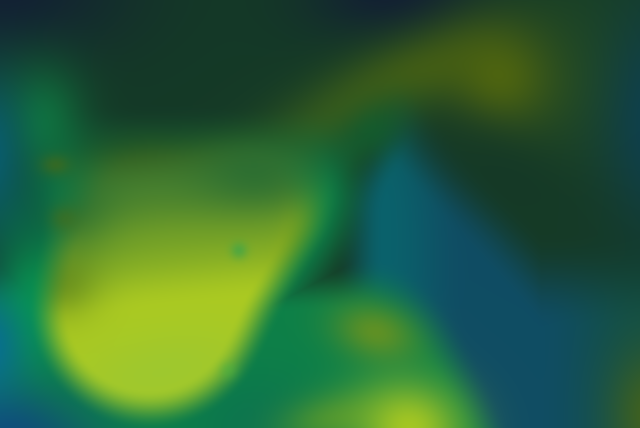
Reproduce this background procedurally as a WebGL 1 fragment shader.

```glsl
precision highp float;
// Soft blurred backdrop: lime pool, olive ridge and deep blue hollow over dark green.

uniform vec2 u_resolution;

// Gaussian spot with 1/e radii, turned by an angle
float glow(vec2 p, vec2 center, vec2 radii, float angle) {
  vec2 d = p - center;
  float c = cos(angle), s = sin(angle);
  vec2 q = vec2(c * d.x + s * d.y, c * d.y - s * d.x) / radii;
  return exp(-dot(q, q));
}

float segmentDistance(vec2 p, vec2 a, vec2 b) {
  vec2 ab = b - a;
  return length(p - a - ab * clamp(dot(p - a, ab) / dot(ab, ab), 0.0, 1.0));
}

float smoothMin(float a, float b, float k) {
  float h = max(k - abs(a - b), 0.0) / k;
  return min(a, b) - h * h * k * 0.25;
}

// Rounded pool, leaning to the upper right
float poolDistance(vec2 p) {
  float lean = segmentDistance(p, vec2(0.35, 0.28), vec2(0.53, 0.57));
  float upright = segmentDistance(p, vec2(0.35, 0.28), vec2(0.37, 0.55));
  return smoothMin(lean, upright, 0.06) - 0.245;
}

void main() {
  vec2 p = gl_FragCoord.xy / u_resolution * vec2(1.5, 1.0);
  vec3 green = vec3(0.05, 0.50, 0.28);
  vec3 olive = vec3(0.33, 0.41, 0.05);
  vec3 lime = vec3(0.67, 0.79, 0.13);
  vec3 navy = vec3(0.07, 0.12, 0.20);

  // Dark ground and navy top corners
  vec3 color = vec3(0.08, 0.225, 0.15);
  color = mix(color, navy, 0.95 * glow(p, vec2(0.0, 1.02), vec2(0.3, 0.16), 0.0));
  color = mix(color, navy, 0.95 * glow(p, vec2(0.92, 1.02), vec2(0.2, 0.1), 0.1));
  color = mix(color, vec3(0.13, 0.29, 0.14), 0.7 * glow(p, vec2(1.36, 0.82), vec2(0.18, 0.25), 0.0));
  color = mix(color, vec3(0.05, 0.25, 0.32), 0.9 * glow(p, vec2(1.54, 0.72), vec2(0.13, 0.26), 0.0));

  // Olive ridge with its tail
  color = mix(color, vec3(0.20, 0.36, 0.12), 0.85 * glow(p, vec2(0.78, 0.72), vec2(0.27, 0.09), 0.5));
  color = mix(color, olive, 0.6 * glow(p, vec2(0.98, 0.83), vec2(0.2, 0.08), 0.35));
  color = mix(color, olive, 0.85 * glow(p, vec2(1.17, 0.82), vec2(0.13, 0.12), -0.3));

  // Blue hollow below a falling shadow line
  float shadowLine = max(0.37, 0.72 - 1.1 * (p.x - 0.95));
  float hollow = smoothstep(0.78, 0.9, p.x - 0.12 * smoothstep(0.5, 0.8, p.y))
    * (1.0 - smoothstep(-0.14, 0.09, p.y - shadowLine));
  vec3 blue = mix(vec3(0.04, 0.38, 0.42), vec3(0.06, 0.30, 0.39), smoothstep(0.9, 1.1, p.x));
  blue = mix(blue, vec3(0.07, 0.31, 0.28), smoothstep(1.25, 1.5, p.x));
  color = mix(color, blue, hollow);
  color = mix(color, vec3(0.08, 0.22, 0.15), 0.75 * glow(p, vec2(1.2, 0.59), vec2(0.23, 0.09), -0.5));
  color = mix(color, olive, 0.7 * glow(p, vec2(1.53, 0.03), vec2(0.1, 0.15), 0.0));

  // Green rim of the pool and the dome at the bottom
  float pool = poolDistance(p);
  float slope = max(p.x - 0.85, 0.0);
  float dome = (p.y - 0.33 + 4.0 * slope * slope) / (1.0 + 4.0 * slope);
  float rim = (1.0 - smoothstep(-0.02, 0.11, pool)) * (1.0 - smoothstep(0.52, 0.76, p.y));
  color = mix(color, vec3(0.06, 0.37, 0.19), 0.75 * glow(p, vec2(0.87, 0.69), vec2(0.1, 0.06), 0.7));
  color = mix(color, green, max(rim, 1.0 - smoothstep(-0.06, 0.06, dome)));
  color = mix(color, vec3(0.04, 0.42, 0.33), 0.6 * glow(p, vec2(0.62, 0.0), vec2(0.16, 0.12), 0.0));

  // Left margin: green haze, teal and blue
  color = mix(color, vec3(0.06, 0.46, 0.25), 0.9 * glow(p, vec2(0.1, 0.71), vec2(0.1, 0.14), 0.0));
  color = mix(color, vec3(0.05, 0.36, 0.25), 0.8 * glow(p, vec2(0.05, 0.48), vec2(0.12, 0.12), 0.0));
  color = mix(color, vec3(0.03, 0.37, 0.45), 0.9 * glow(p, vec2(-0.02, 0.64), vec2(0.08, 0.18), 0.0));
  color = mix(color, vec3(0.03, 0.59, 0.30), 0.9 * glow(p, vec2(0.07, 0.27), vec2(0.08, 0.15), 0.0));
  color = mix(color, vec3(0.06, 0.29, 0.48), 0.95 * glow(p, vec2(0.02, -0.01), vec2(0.23, 0.12), -0.3));
  color = mix(color, vec3(0.03, 0.43, 0.58), 0.95 * glow(p, vec2(-0.03, 0.19), vec2(0.09, 0.13), 0.0));

  // Lime pool, darkening upward
  float height = p.y - 0.1 * (p.x - 0.4);
  vec3 fill = mix(lime, vec3(0.48, 0.65, 0.15), smoothstep(0.28, 0.44, height));
  fill = mix(fill, vec3(0.28, 0.50, 0.18), smoothstep(0.40, 0.58, height));
  fill = mix(fill, vec3(0.16, 0.33, 0.12), smoothstep(0.55, 0.70, height));
  fill = mix(fill, vec3(0.60, 0.78, 0.20), 0.7 * glow(p, vec2(0.38, 0.13), vec2(0.22, 0.1), 0.2));
  fill = mix(fill, vec3(0.15, 0.42, 0.20), 0.75 * glow(p, vec2(0.6, 0.6), vec2(0.14, 0.09), 0.0));
  fill = mix(fill, vec3(0.56, 0.66, 0.07), 0.75 * glow(p, vec2(0.72, 0.44), vec2(0.05, 0.1), -0.4));
  fill = mix(fill, vec3(0.40, 0.55, 0.11), 0.8 * glow(p, vec2(0.14, 0.34), vec2(0.09, 0.08), 0.0));
  fill = mix(fill, vec3(0.14, 0.42, 0.20), 0.7 * glow(p, vec2(0.16, 0.52), vec2(0.1, 0.11), 0.0));
  float cover = 1.0 - smoothstep(-0.07 - 0.1 * smoothstep(0.4, 0.7, p.y), 0.025, pool);
  color = mix(color, fill, cover * (1.0 - smoothstep(0.62, 0.75, p.y)));

  // Lime and olive mounds inside the dome
  color = mix(color, vec3(0.40, 0.57, 0.13), 0.9 * glow(p, vec2(0.88, 0.225), vec2(0.1, 0.065), -0.25));
  color = mix(color, vec3(0.36, 0.60, 0.16), 0.7 * glow(p, vec2(0.77, 0.02), vec2(0.12, 0.06), 0.2));
  color = mix(color, lime, 0.95 * glow(p, vec2(0.96, 0.0), vec2(0.13, 0.11), -0.2));

  // Small soft flecks
  color = mix(color, olive, 0.5 * glow(p, vec2(0.13, 0.615), vec2(0.035, 0.025), 0.0));
  color = mix(color, olive, 0.4 * glow(p, vec2(0.15, 0.49), vec2(0.035, 0.03), 0.0));
  color = mix(color, vec3(0.25, 0.65, 0.28), 0.7 * glow(p, vec2(0.56, 0.415), vec2(0.02), 0.0));
  color = mix(color, vec3(0.30, 0.70, 0.25), 0.5 * glow(p, vec2(0.535, 0.135), vec2(0.02), 0.0));

  gl_FragColor = vec4(color, 1.0);
}
```
